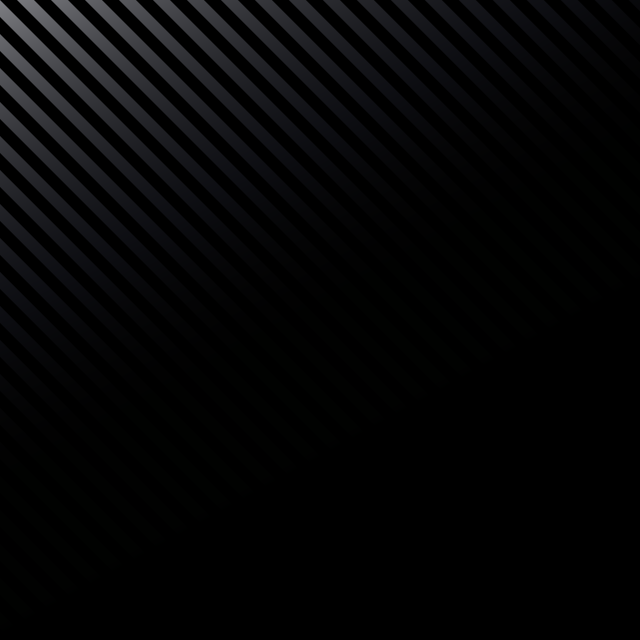
Give the GLSL for this background, as a WebGL 2 fragment shader.

```glsl
#version 300 es
// Diagonal grey stripes on black, lit from the upper left corner.
precision highp float;

#define PERIOD 0.0531      // horizontal distance between stripes
#define STRIPE_SHARE 0.5   // bright part of each period
#define FADE_SLOPE 0.555   // sideways tilt of the fade
#define FADE_POWER 3.3     // how fast the light falls off
#define PEAK 0.495         // grey level in the lit corner
#define COOL_TINT vec3(-0.003, 0.0, 0.018)
#define FAINT_FLOOR vec3(0.004, 0.007, 0.005)

uniform vec2 u_resolution;
out vec4 fragColor;

// Coverage of the bright band, which ends at each whole period.
float stripeMask(float across, float pixel) {
    float centre = 1.0 - 0.5 * STRIPE_SHARE;
    float offset = abs(fract(across / PERIOD - centre + 0.5) - 0.5);
    float edge = (offset - 0.5 * STRIPE_SHARE) * PERIOD;
    return 1.0 - smoothstep(-pixel, pixel, edge);
}

// Light along the tilted fade: 0 at the lit corner, 1 at its end.
vec3 stripeColor(float fade) {
    float grey = PEAK * pow(max(1.0 - fade, 0.0), FADE_POWER);
    vec3 tint = COOL_TINT * smoothstep(0.0, 0.06, grey);
    vec3 faint = FAINT_FLOOR * (1.0 - smoothstep(0.97, 1.0, fade));
    return max(vec3(grey) + tint, faint);
}

void main() {
    vec2 uv = gl_FragCoord.xy / u_resolution;
    vec2 fromCorner = vec2(uv.x, 1.0 - uv.y);
    float pixel = 1.0 / min(u_resolution.x, u_resolution.y);

    float mask = stripeMask(fromCorner.x - fromCorner.y, pixel);
    float fade = fromCorner.y + FADE_SLOPE * fromCorner.x;
    fragColor = vec4(stripeColor(fade) * mask, 1.0);
}
```
